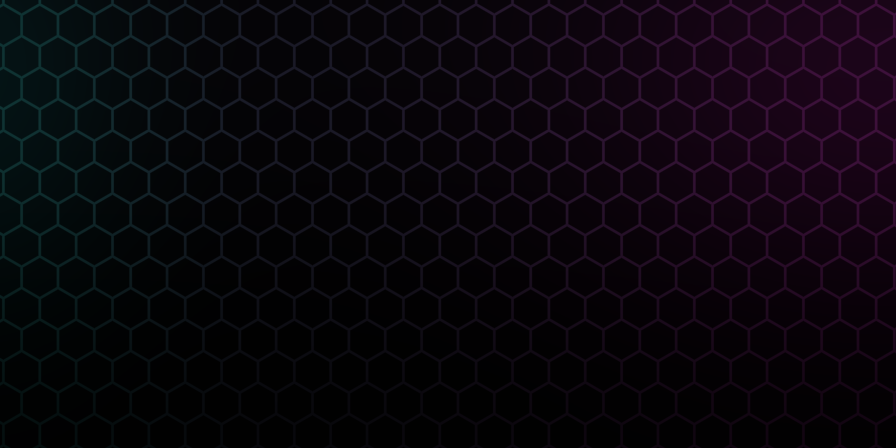
Write a Shadertoy shader that draws this pattern.

```glsl
// Distance to the nearest edge of a pointy-top hexagon of unit width
float hexEdge(vec2 p) {
    vec2 period = vec2(1.0, sqrt(3.0));
    vec2 a = mod(p + 0.5 * period, period) - 0.5 * period;
    vec2 b = mod(p, period) - 0.5 * period;
    vec2 cell = abs(dot(a, a) < dot(b, b) ? a : b);
    return 0.5 - max(cell.x, dot(cell, vec2(0.5, 0.8660)));
}

// Soft elliptical light
float glow(vec2 uv, vec2 center, vec2 radius) {
    vec2 d = (uv - center) / radius;
    return exp(-dot(d, d));
}

void mainImage(out vec4 fragColor, in vec2 fragCoord) {
    vec2 uv = fragCoord / iResolution.xy;
    vec2 p = fragCoord / iResolution.y;
    float pitch = 0.08117;
    float pixel = 1.0 / (iResolution.y * pitch);

    // Dark backdrop lit from both upper corners
    vec3 color = mix(vec3(0.002, 0.002, 0.003), vec3(0.019, 0.015, 0.025), smoothstep(0.1, 1.0, uv.y));
    color += vec3(0.0, 0.062, 0.060) * glow(uv, vec2(-0.03, 0.82), vec2(0.17, 0.48));
    color += vec3(0.090, 0.004, 0.075) * glow(uv, vec2(0.99, 0.82), vec2(0.34, 0.50));

    // Lattice tint runs from teal through slate to magenta
    vec3 tint = mix(vec3(0.06, 0.20, 0.20), vec3(0.10, 0.10, 0.15), smoothstep(0.0, 0.32, uv.x));
    tint = mix(tint, vec3(0.24, 0.065, 0.23), smoothstep(0.3, 1.0, uv.x));
    tint *= mix(0.3, 1.0, smoothstep(0.0, 0.75, uv.y));

    // Soft hexagon outlines
    float edge = hexEdge((p - vec2(0.0888, 0.5216)) / pitch);
    float line = 1.0 - smoothstep(0.015, 0.045 + 0.5 * pixel, edge);
    color = mix(color, max(color, tint), line);

    fragColor = vec4(color, 1.0);
}
```
